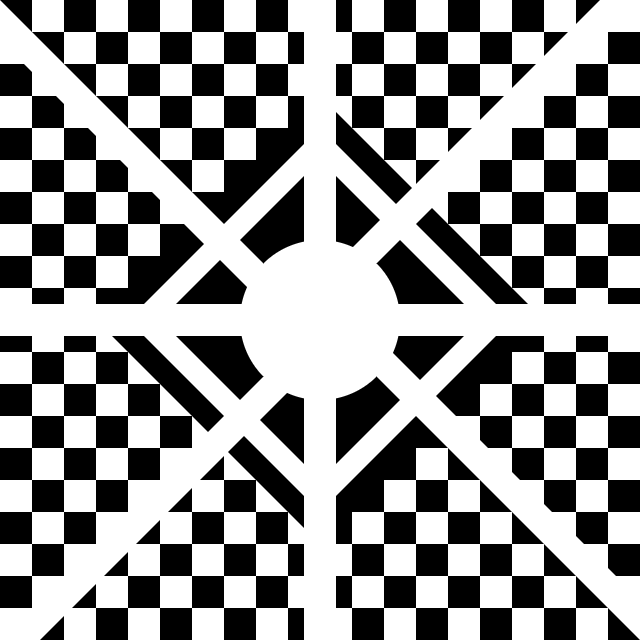
This pattern is drawn by a WebGL 1 fragment shader. Its source:

```glsl
precision highp float;

uniform vec2 u_resolution;

#define CELLS 20.0
#define CROSS_HALF 0.025
#define HUB_RADIUS 0.125
#define SPOKE_WIDTH 0.0442
#define RING_INNER 0.25
#define RING_OUTER 0.30
#define FRAME_OUTER 0.35

const float SQRT_HALF = 0.70710678;
const vec3 INK = vec3(0.0);
const vec3 PAPER = vec3(1.0);

// Coverage of a shape from its signed distance
float fill(float dist, float pixel) {
  return clamp(0.5 - dist / pixel, 0.0, 1.0);
}

// Paper coverage of the checkerboard
float checker(vec2 uv, float pixel) {
  vec2 wave = abs(fract(uv * CELLS * 0.5 + 0.25) - 0.5) - 0.25;
  vec2 side = clamp(wave * 4.0 / (CELLS * pixel), -1.0, 1.0);
  return 0.5 + 0.5 * side.x * side.y;
}

// Distance to a diamond whose corners lie at reach
float diamond(vec2 p, float reach) {
  return (abs(p.x) + abs(p.y) - reach) * SQRT_HALF;
}

// Four diagonal spokes, each lying counterclockwise of its diagonal
float pinwheel(vec2 p) {
  float nearest = 1.0;
  for (int i = 0; i < 4; i++) {
    float along = (p.x + p.y) * SQRT_HALF;
    float across = (p.y - p.x) * SQRT_HALF;
    float band = abs(across - 0.5 * SPOKE_WIDTH) - 0.5 * SPOKE_WIDTH;
    nearest = min(nearest, max(-along, band));
    p = vec2(-p.y, p.x);
  }
  return nearest;
}

void main() {
  vec2 uv = gl_FragCoord.xy / u_resolution;
  vec2 p = uv - 0.5;
  float pixel = 1.0 / min(u_resolution.x, u_resolution.y);

  // Checkerboard with nested diamonds
  float paper = checker(uv, pixel);
  paper = mix(paper, 0.0, fill(diamond(p, FRAME_OUTER), pixel));
  paper = mix(paper, 1.0, fill(diamond(p, RING_OUTER), pixel));
  paper = mix(paper, 0.0, fill(diamond(p, RING_INNER), pixel));

  // Spokes, cross and hub
  float cross_dist = min(abs(p.x), abs(p.y)) - CROSS_HALF;
  float hub_dist = length(p) - HUB_RADIUS;
  float wheel = min(pinwheel(p), min(cross_dist, hub_dist));
  paper = mix(paper, 1.0, fill(wheel, pixel));

  gl_FragColor = vec4(mix(INK, PAPER, paper), 1.0);
}
```
